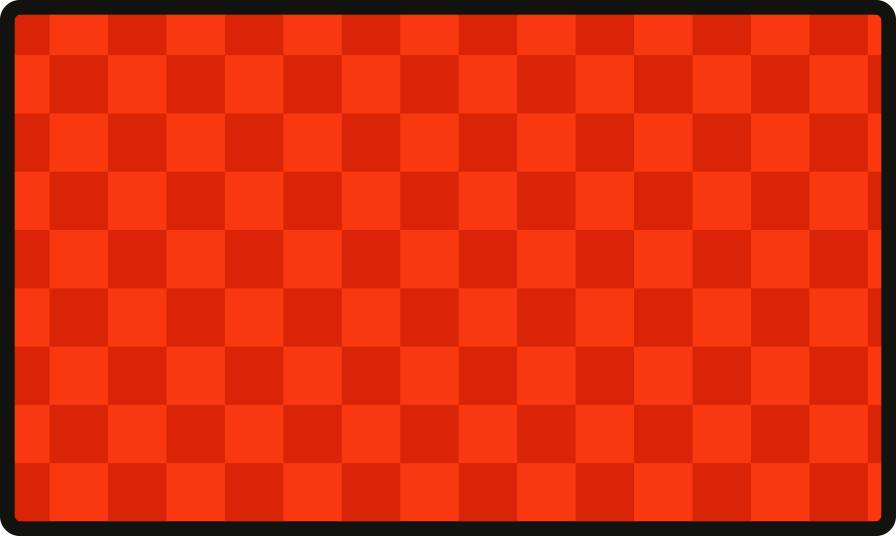
This pattern is drawn by a Shadertoy shader. Its source:

```glsl
// A two-tone red checkerboard in a thick black frame with rounded corners.
// Two smoothed square waves multiply into the checks; distances to
// rounded boxes give the frame, with white beyond its outer corners.

// Signed distance to a box of the given half size, rounded at the corners
float roundedBox(vec2 p, vec2 halfSize, float radius) {
    vec2 q = abs(p) - halfSize + radius;
    return length(max(q, 0.0)) + min(max(q.x, q.y), 0.0) - radius;
}

// Square wave of period two, +1 in even cells and -1 in odd cells
vec2 squareWave(vec2 cell, vec2 pixel) {
    vec2 edge = abs(mod(cell - 0.5, 2.0) - 1.0) - 0.5;
    return clamp(2.0 * edge / pixel, -1.0, 1.0);
}

// Antialiased coverage of the inside of a shape
float coverage(float dist, float pixel) {
    return clamp(0.5 - dist / pixel, 0.0, 1.0);
}

void mainImage(out vec4 fragColor, in vec2 fragCoord) {
    vec2 uv = fragCoord / iResolution.xy;
    float pixel = 1.0 / iResolution.y;
    vec2 p = (fragCoord - 0.5 * iResolution.xy) * pixel;
    vec2 halfCanvas = 0.5 * iResolution.xy * pixel;

    // Checks: cells across and down the canvas, cut off at the frame
    vec2 cellCount = vec2(15.33, 9.195);
    vec2 wave = squareWave(uv * cellCount - vec2(0.848, 1.249), cellCount / iResolution.xy);
    float dark = 0.5 + 0.5 * wave.x * wave.y;
    vec3 checks = mix(vec3(0.98, 0.22, 0.06), vec3(0.85, 0.14, 0.03), dark);

    // Frame: outer and inner rounded boxes
    float outer = roundedBox(p, halfCanvas, 0.037);
    float inner = roundedBox(p, halfCanvas - 0.0274, 0.011);
    vec3 color = mix(vec3(1.0), vec3(0.07, 0.07, 0.06), coverage(outer, pixel));
    color = mix(color, checks, coverage(inner, pixel));

    fragColor = vec4(color, 1.0);
}
```
